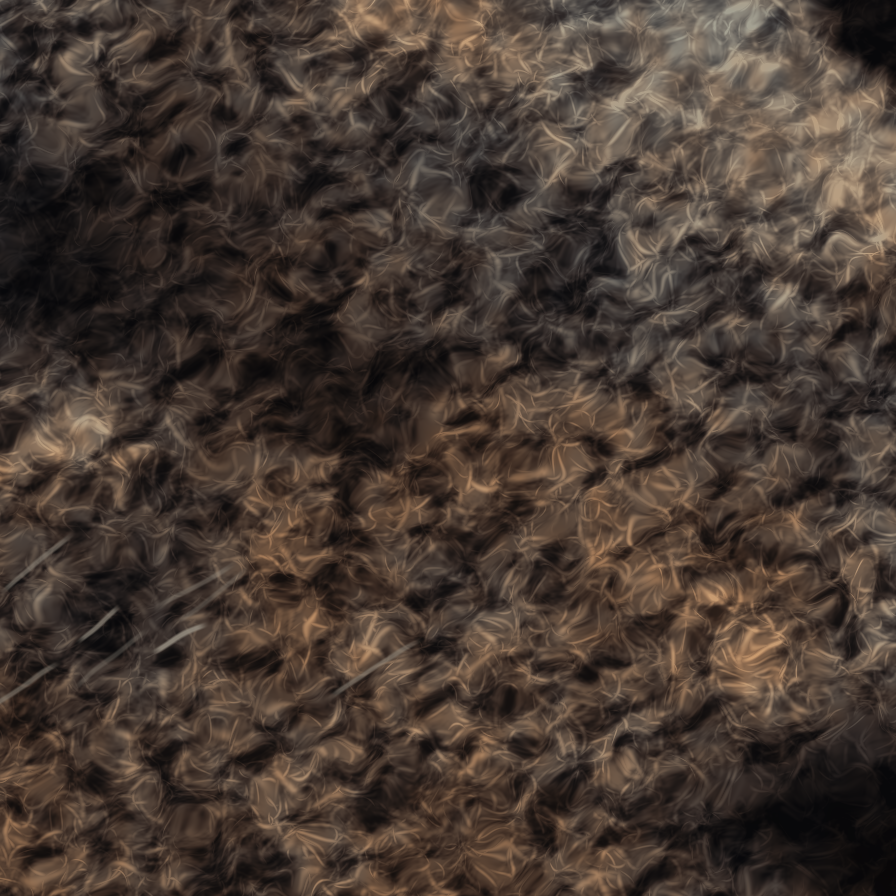
Write a Shadertoy shader that draws this texture.

```glsl
const float BASE_TONE = 0.225;
const float STRAND_GAIN = 1.05;
const float GRAIN_GAIN = 1.05;
const float GRAIN_FLOOR = 0.24;
const float GRAIN_SCALE = 42.0;
const float STRAND_TILT = 0.45;
const float STRAND_SPREAD = 3.0;
const int STEM_COUNT = 8;
const vec3 STEM_COLOR = vec3(0.58, 0.55, 0.50);
const vec3 COOL_TINT = vec3(0.93, 1.00, 1.08);
const vec3 WARM_TINT = vec3(1.16, 0.97, 0.82);

// Earth colours, dark to light; green serves as the tone of each stop
const vec3 EARTH[7] = vec3[7](
    vec3(0.03, 0.03, 0.04), vec3(0.09, 0.08, 0.08), vec3(0.19, 0.16, 0.15),
    vec3(0.28, 0.25, 0.23), vec3(0.39, 0.35, 0.31), vec3(0.54, 0.48, 0.41),
    vec3(0.69, 0.63, 0.53));

// Sunlit and shaded patches: centre, radius, change of tone
const vec4 PATCHES[12] = vec4[12](
    vec4(0.48, 1.00, 0.09, 0.26), vec4(0.82, 0.90, 0.10, 0.30),
    vec4(0.99, 0.80, 0.08, 0.26), vec4(1.00, 1.00, 0.06, -0.42),
    vec4(0.04, 0.71, 0.13, -0.16), vec4(0.38, 0.58, 0.08, -0.15),
    vec4(0.32, 0.82, 0.13, -0.07), vec4(0.08, 0.49, 0.06, 0.17),
    vec4(0.15, 0.34, 0.06, -0.10), vec4(0.86, 0.28, 0.08, 0.13),
    vec4(1.00, 0.08, 0.13, -0.25), vec4(0.60, 0.20, 0.10, 0.03));

vec3 hash3(vec2 p) {
    vec3 q = fract(p.xyx * vec3(0.1031, 0.1030, 0.0973));
    q += dot(q, q.yxz + 33.33);
    return fract((q.xxy + q.yzz) * q.zyx);
}

float noise(vec2 p) {
    vec2 i = floor(p), f = fract(p);
    f = f * f * (3.0 - 2.0 * f);
    return mix(mix(hash3(i).x, hash3(i + vec2(1, 0)).x, f.x),
               mix(hash3(i + vec2(0, 1)).x, hash3(i + vec2(1, 1)).x, f.x), f.y);
}

float fbm(vec2 p) {
    float sum = 0.0, weight = 0.5;
    for (int i = 0; i < 4; i++) {
        sum += weight * noise(p);
        p = mat2(1.6, 1.2, -1.2, 1.6) * p + 17.3;
        weight *= 0.55;
    }
    return sum;
}

vec2 rotate(vec2 p, float a) {
    return vec2(cos(a) * p.x + sin(a) * p.y, cos(a) * p.y - sin(a) * p.x);
}

// Short bent twigs, one per cell
float strands(vec2 p, float cells) {
    vec2 q = p * cells, cell = floor(q);
    float light = 0.0;
    for (int y = -1; y <= 1; y++)
    for (int x = -1; x <= 1; x++) {
        vec2 id = cell + vec2(x, y);
        vec3 h = hash3(id + cells * 3.0);
        vec3 k = hash3(id + cells * 7.0 + 50.0);
        vec2 d = rotate(q - id - h.xy, STRAND_TILT + (h.z - 0.5) * STRAND_SPREAD);
        d.y += (k.x - 0.5) * 1.4 * d.x * d.x;
        float width = mix(0.10, 0.20, k.y);
        float body = 1.0 - smoothstep(0.0, width, abs(d.y));
        float ends = 1.0 - smoothstep(0.25, 0.85, abs(d.x));
        light = max(light, body * ends * mix(0.25, 1.0, k.z));
    }
    return light;
}

float patchTone(vec2 p) {
    float tone = BASE_TONE;
    for (int i = 0; i < 12; i++) {
        vec2 d = (p - PATCHES[i].xy) * vec2(0.65, 1.0) / PATCHES[i].z;
        tone += PATCHES[i].w * exp(-dot(d, d));
    }
    return max(tone, 0.04);
}

vec3 earthColor(float tone) {
    vec3 color = EARTH[0];
    for (int i = 1; i < 7; i++) {
        float low = EARTH[i - 1].g;
        color = mix(color, EARTH[i], clamp((tone - low) / (EARTH[i].g - low), 0.0, 1.0));
    }
    return color;
}

// Long pale stems lying over the lower left
float stems(vec2 p) {
    float cover = 0.0;
    for (int i = 0; i < STEM_COUNT; i++) {
        vec3 h = hash3(vec2(float(i) * 5.7 + 2.0, 9.0));
        vec3 k = hash3(vec2(float(i) * 3.1 + 8.0, 41.0));
        vec2 d = rotate(p - vec2(0.5 * h.x, mix(0.18, 0.38, h.y)), mix(0.35, 0.95, h.z));
        d.y += (k.x - 0.5) * 3.0 * d.x * d.x;
        float reach = mix(0.03, 0.07, k.y);
        float body = 1.0 - smoothstep(0.0010, 0.0042, abs(d.y));
        float ends = 1.0 - smoothstep(0.6 * reach, reach, abs(d.x));
        cover = max(cover, body * ends * mix(0.3, 0.9, k.z));
    }
    return cover;
}

void mainImage(out vec4 fragColor, in vec2 fragCoord) {
    vec2 p = fragCoord / iResolution.y;

    // Ragged patches of light
    vec2 broadWarp = vec2(fbm(p * 7.0), fbm(p * 7.0 + 31.0)) - 0.5;
    float tone = patchTone(p + 0.13 * broadWarp);
    tone *= 0.65 + 0.75 * fbm(p * 13.0 + 5.0);

    // Tangled brush
    vec2 fineWarp = vec2(noise(p * 30.0), noise(p * 30.0 + 70.0)) - 0.5;
    vec2 tangled = p + 0.022 * fineWarp;
    vec2 leaning = rotate(tangled, STRAND_TILT) * vec2(0.75, 1.2);
    float grain = smoothstep(0.18, 0.75, fbm(leaning * GRAIN_SCALE));
    float twigs = max(strands(tangled, 27.0), 0.9 * strands(tangled + 3.0, 41.0));
    twigs = max(twigs, 0.75 * strands(tangled + 8.0, 62.0));
    float texture3 = GRAIN_FLOOR + GRAIN_GAIN * grain + STRAND_GAIN * twigs * (0.3 + 0.7 * grain);
    tone *= mix(texture3, 1.0, 0.5 * smoothstep(0.25, 0.5, tone));

    // Cool bush above, warm brown litter below
    float litter = 1.0 - smoothstep(0.42, 0.64, p.y + 0.2 * broadWarp.x);
    float warmth = 0.75 * noise(p * 6.0 + 12.0) + 0.35 * litter + 0.4 * (noise(p * 45.0) - 0.5);
    vec3 color = earthColor(tone) * mix(COOL_TINT, WARM_TINT, clamp(warmth, 0.0, 1.0));

    color = mix(color, STEM_COLOR, stems(p + 0.006 * fineWarp));
    fragColor = vec4(color, 1.0);
}
```
